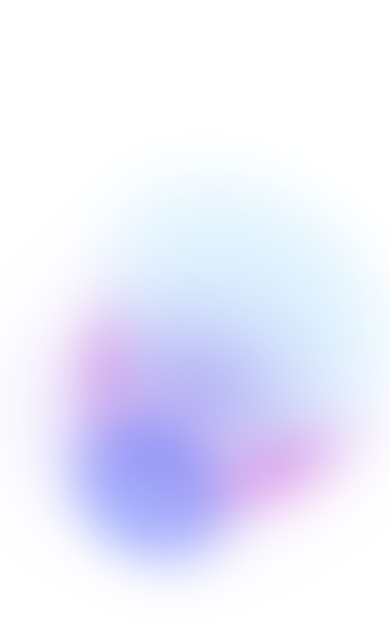
Give the GLSL for this background, as a WebGL 1 fragment shader.

```glsl
precision highp float;

uniform vec2 u_resolution;

// Absorbed red, green and blue of each pigment at full density
const vec3 CYAN_INK = vec3(0.130, 0.045, 0.004);
const vec3 VIOLET_INK = vec3(0.230, 0.310, 0.040);
const vec3 ROSE_INK = vec3(0.030, 0.150, 0.040);
const vec3 PINK_INK = vec3(0.050, 0.240, 0.050);
const vec3 BLUE_INK = vec3(0.365, 0.290, 0.004);

vec2 rotate(vec2 v, float angle) {
  float c = cos(angle);
  float s = sin(angle);
  return vec2(c * v.x + s * v.y, c * v.y - s * v.x);
}

// Soft tilted ellipse; a higher firmness gives a flatter core
float glow(vec2 p, vec2 center, vec2 radii, float tilt, float firmness) {
  vec2 q = rotate(p - center, tilt) / radii;
  return exp(-pow(dot(q, q) + 1e-5, firmness));
}

void main() {
  // Canvas height is one unit
  vec2 p = gl_FragCoord.xy / u_resolution.y;

  // Wide pale veil and violet heart
  vec3 absorbed = CYAN_INK * glow(p, vec2(0.384, 0.512), vec2(0.241, 0.189), -0.70, 2.0);
  absorbed += VIOLET_INK * glow(p, vec2(0.280, 0.362), vec2(0.172, 0.143), 0.0, 1.0);

  // Warm flanks
  absorbed += ROSE_INK * glow(p, vec2(0.163, 0.427), vec2(0.059, 0.098), 0.0, 1.0);
  absorbed += PINK_INK * glow(p, vec2(0.430, 0.264), vec2(0.117, 0.063), 0.44, 1.0);

  // Blue pool at the base
  absorbed += BLUE_INK * glow(p, vec2(0.234, 0.232), vec2(0.130, 0.107), -0.61, 1.5);

  // Light left over after absorption
  gl_FragColor = vec4(exp(-absorbed), 1.0);
}
```
